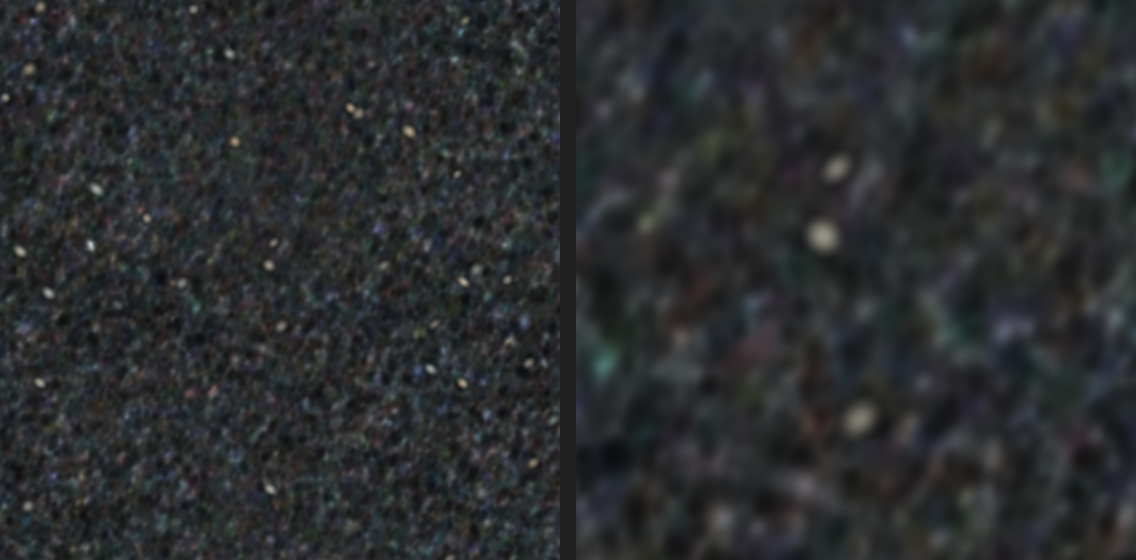
Left, the full canvas; right, a detail of the centre.
Give the GLSL for this texture, as a Shadertoy shader.

```glsl
// Dark, softly focused grit: charcoal grains with faint warm and cool tints
// and a few pale glints. Scattered smooth kernels are summed at several
// scales, then turned into colour through an exponential.

const vec3  BASE_COLOR    = vec3(0.163, 0.172, 0.178);
const vec3  GLINT_COOL    = vec3(0.52, 0.56, 0.56);
const vec3  GLINT_WARM    = vec3(0.64, 0.56, 0.45);
const vec3  WARM_AXIS     = vec3(1.0, 0.0, -1.0);
const vec3  GREEN_AXIS    = vec3(-0.6, 0.5, -0.4);
const float COARSE_CELLS  = 58.0;   // grains across the canvas
const float FINE_CELLS    = 96.0;
const float TINT_CELLS    = 46.0;
const float PATCH_CELLS   = 4.0;    // broad changes of tone and contrast
const float COARSE_AMOUNT = 0.54;
const float FINE_AMOUNT   = 0.36;
const float TINT_AMOUNT   = 0.15;
const float PATCH_TONE    = 0.09;
const float PATCH_CONTRAST = 0.25;
const float GLINT_CELLS   = 20.0;
const float GLINT_CHANCE  = 0.075;
const float GLINT_RADIUS  = 0.34;   // in glint cells
const vec2  GRAIN_STRETCH = vec2(1.06, 0.92);
const float GRAIN_SLANT   = 0.12;

// Integer hash giving three values from 0 to 1
vec3 hash3(ivec2 cell, int seed) {
    uvec3 v = uvec3(ivec3(cell, seed)) * 1664525u + 1013904223u;
    v.x += v.y * v.z; v.y += v.z * v.x; v.z += v.x * v.y;
    v ^= v >> 16u;
    v.x += v.y * v.z; v.y += v.z * v.x; v.z += v.x * v.y;
    return vec3(v >> 8u) / 16777216.0;
}

// Smooth bump that reaches zero at distance one
float bump(vec2 d) {
    float k = max(1.0 - dot(d, d), 0.0);
    return k * k * k;
}

// Sum of scattered bumps with signed weights: three independent fields
vec3 grains(vec2 p, int seed) {
    ivec2 home = ivec2(floor(p));
    vec3 sum = vec3(0.0);
    for (int y = -1; y <= 1; y++)
    for (int x = -1; x <= 1; x++) {
        ivec2 cell = home + ivec2(x, y);
        vec2 center = vec2(cell) + hash3(cell, seed).xy;
        vec3 weight = 2.0 * hash3(cell, seed + 1) - 1.0;
        sum += weight * bump(p - center);
    }
    return sum;
}

// Rare pale grains, each with a thin dark rim
vec3 addGlints(vec3 color, vec2 p) {
    ivec2 home = ivec2(floor(p));
    for (int y = -1; y <= 1; y++)
    for (int x = -1; x <= 1; x++) {
        ivec2 cell = home + ivec2(x, y);
        vec3 place = hash3(cell, 71);
        vec3 look = hash3(cell, 72);
        if (place.z > GLINT_CHANCE) continue;
        vec2 d = p - vec2(cell) - place.xy;
        d.x += (look.z - 0.5) * d.y;
        d /= GLINT_RADIUS * mix(0.75, 1.1, look.x);
        color *= 1.0 - 0.35 * bump(d / 1.6);
        vec3 glint = mix(GLINT_COOL, GLINT_WARM, look.y);
        color = mix(color, glint * mix(0.75, 1.2, look.z), bump(d));
    }
    return color;
}

void mainImage(out vec4 fragColor, in vec2 fragCoord) {
    vec2 uv = fragCoord / iResolution.y;
    vec2 grainUv = uv * GRAIN_STRETCH;
    grainUv.x -= GRAIN_SLANT * uv.y;

    // Grain tone, varied by broad patches
    vec3 broad = grains(uv * PATCH_CELLS, 11);
    float tone = COARSE_AMOUNT * grains(grainUv * COARSE_CELLS, 23).x
               + FINE_AMOUNT * grains(grainUv * FINE_CELLS, 37).x;
    tone = tone * (1.0 + PATCH_CONTRAST * broad.y) + PATCH_TONE * broad.x;

    // Muted tints drift separately from the tone
    vec3 tint = TINT_AMOUNT * grains(grainUv * TINT_CELLS, 53);
    vec3 color = BASE_COLOR * exp(tone + tint.x * WARM_AXIS + tint.y * GREEN_AXIS);

    color = addGlints(color, uv * GLINT_CELLS);
    fragColor = vec4(clamp(color, 0.0, 1.0), 1.0);
}
```
